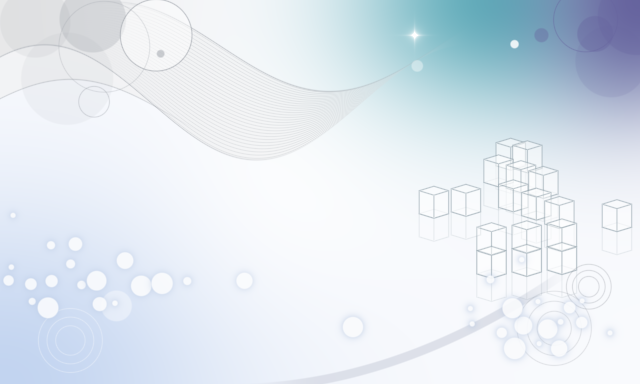
Write a Shadertoy shader that draws this background.

```glsl
// Pale abstract backdrop: teal and violet glows, a woven ribbon, discs,
// bubbles, wire cubes and a low sweep. Built from Gaussian washes, cosine
// curves, distance functions and jittered cells; the canvas width is 1.
const vec3 BASE = vec3(0.975, 0.98, 0.992);
const vec3 TEAL = vec3(0.38, 0.68, 0.73);
const vec3 VIOLET = vec3(0.40, 0.39, 0.62);
const vec3 LAVENDER = vec3(0.76, 0.83, 0.94);
const vec3 GREY = vec3(0.60, 0.62, 0.65);
const vec3 WIRE = vec3(0.52, 0.59, 0.63);
const vec3 SWEEP = vec3(0.84, 0.855, 0.895);
const vec3 WHITE = vec3(1.0);
const float HAIRLINE = 0.0006;
const float THREADS = 28.0;
const vec3 CUBE = vec3(0.023, 0.036, 0.007); // half width, height, slant
// Rows of cubes: first centre, then step to the next
const vec4 ROWS[7] = vec4[7](
  vec4(0.798, 0.359, 0.026, -0.004), vec4(0.779, 0.333, 0.035, -0.009),
  vec4(0.802, 0.294, 0.036, -0.013), vec4(0.768, 0.227, 0.055, 0.003),
  vec4(0.768, 0.190, 0.055, 0.003), vec4(0.678, 0.284, 0.050, 0.003),
  vec4(0.964, 0.263, 0.0, 0.0));
const int ROW_LENGTH[7] = int[7](2, 3, 3, 3, 3, 2, 1);

float pixel; // one pixel in canvas units
vec2 p;      // current point
vec3 col;    // colour so far

void paint(vec3 ink, float alpha) { col = mix(col, ink, alpha); }
float fill(float d) { return 1.0 - smoothstep(-pixel, pixel, d); }
float stroke(float d) { return fill(abs(d) - HAIRLINE); }
float fade(float a, float b) { return 1.0 - smoothstep(a, b, p.x); }
float glow(vec2 q, vec2 c, vec2 size) {
  q = (q - c) / size;
  return exp(-dot(q, q));
}
float segment(vec2 q, vec2 a, vec2 b) {
  vec2 ab = b - a;
  return length(q - a - ab * clamp(dot(q - a, ab) / dot(ab, ab), 0.0, 1.0));
}
vec3 hash3(vec2 v) {
  vec3 q = fract(v.xyx * vec3(0.1031, 0.1030, 0.0973));
  q += dot(q, q.yxz + 33.33);
  return fract((q.xxy + q.yzz) * q.zyx);
}
void disc(float x, float y, float r, vec3 ink, float alpha) {
  paint(ink, alpha * fill(length(p - vec2(x, y)) - r));
}
void rings(float x, float y, float r, int count, vec3 ink, float alpha) {
  for (int i = 0; i < count; i++)
    paint(ink, alpha * stroke(length(p - vec2(x, y)) - r * (1.0 - 0.27 * float(i))));
}

// Haloed white bubbles, one per jittered cell of a cluster
void bubbles(vec2 c, vec2 size, float cell, float halo) {
  for (int k = 0; k < 9; k++) {
    vec2 id = floor(p / cell) + vec2(k % 3 - 1, k / 3 - 1);
    vec3 h = hash3(id + 17.0);
    vec2 centre = (id + 0.2 + 0.6 * h.xy) * cell;
    float present = step(fract(h.z * 7.31), 1.1 * glow(centre, c, size));
    float d = length(p - centre) - mix(0.004, 0.017, h.z * h.z);
    float shade = exp(-max(d, 0.0) / 0.005) * (1.0 - smoothstep(0.0, 0.6 * cell, d));
    paint(LAVENDER * 0.93, present * halo * shade);
    paint(WHITE, present * 0.82 * fill(d));
  }
}

// Mirror-symmetric wire cube seen from above
void cube(vec2 c, float alpha) {
  float w = CUBE.x, h = CUBE.y, s = CUBE.z;
  vec2 q = vec2(abs(p.x - c.x), p.y - c.y), side = vec2(w, s), base = vec2(0, -h);
  float body = max(q.x - w, abs(q.y) - 0.5 * h - s * (1.0 - q.x / w));
  if (body > 0.01) return;
  paint(WHITE, 0.5 * alpha * fill(body));
  q.y -= 0.5 * h - s;
  float d = min(segment(q, vec2(0), side), segment(q, side, vec2(0, 2.0 * s)));
  d = min(d, min(segment(q, vec2(0), base), segment(q, side, side + base)));
  paint(WIRE, 0.65 * alpha * stroke(min(d, segment(q, side + base, base))));
}

// Threads woven between two cosine curves, with a fold at the left
void ribbon() {
  float low = p.y - 0.44 - 0.09 * cos(9.5 * (p.x - 0.07));
  float high = p.y - 0.527 - 0.07 * cos(9.3 * (p.x - 0.177));
  float tail = p.y - 0.415 - 0.061 * cos(9.5 * (p.x - 0.11));
  float ends = fade(0.48, 0.74) * smoothstep(0.12, 0.32, p.x);
  paint(vec3(0.89), 0.75 * fill(-low) * exp(-p.x * p.x / 0.07));
  paint(vec3(0.94), 0.6 * fill(-tail) * fill(low) * fade(0.2, 0.32));
  float gap = max(low - high, 0.001), inside = fill(-low) * fill(high) * ends;
  paint(vec3(0.94), 0.45 * inside);
  float thread = (fract(low / gap * THREADS) - 0.5) * gap / THREADS;
  paint(GREY, 0.22 * inside * stroke(thread));
  paint(GREY, 0.55 * stroke(low * 0.85) * fade(0.2, 0.6));
  paint(GREY, 0.55 * stroke(high * 0.85) * ends);
  paint(GREY, 0.45 * stroke(tail * 0.9) * fade(0.2, 0.33));
}

void mainImage(out vec4 fragColor, in vec2 fragCoord) {
  pixel = 1.0 / iResolution.x;
  p = fragCoord * pixel;
  // Colour washes
  col = mix(BASE, LAVENDER, glow(p, vec2(0), vec2(0.38, 0.28)));
  paint(WHITE, 0.7 * glow(p, vec2(0.46, 0.34), vec2(0.2, 0.25)));
  paint(TEAL, glow(p, vec2(0.77, 0.6), vec2(0.217, 0.17)));
  paint(VIOLET, glow(p, vec2(1.0, 0.6), vec2(0.15, 0.17)));
  ribbon();
  // Upper discs and rings
  disc(0.145, 0.57, 0.052, GREY, 0.28);
  disc(0.055, 0.565, 0.055, GREY, 0.12);
  disc(0.105, 0.477, 0.072, GREY, 0.09);
  disc(0.244, 0.545, 0.056, WHITE, 0.45);
  rings(0.244, 0.545, 0.056, 1, GREY, 0.7);
  rings(0.163, 0.527, 0.071, 1, GREY, 0.3);
  rings(0.147, 0.441, 0.024, 1, GREY, 0.4);
  disc(0.251, 0.516, 0.006, GREY, 0.5);
  disc(0.93, 0.547, 0.028, VIOLET, 0.4);
  disc(0.955, 0.504, 0.056, VIOLET, 0.14);
  disc(0.995, 0.575, 0.061, VIOLET, 0.3);
  disc(0.846, 0.545, 0.011, VIOLET, 0.4);
  rings(0.915, 0.569, 0.05, 1, VIOLET, 0.5);
  disc(0.804, 0.531, 0.0065, WHITE, 0.85);
  disc(0.652, 0.497, 0.009, WHITE, 0.4);
  // Sparkle
  vec2 s = abs(p - vec2(0.648, 0.545));
  float rays = exp(-s.x / 0.0015 - s.y / 0.009) + exp(-s.y / 0.0015 - s.x / 0.009);
  paint(WHITE, min(1.0, rays + exp(-length(s) / 0.006)));
  // Low sweep
  float run = max(p.x - 0.36, 0.0);
  float sweep = (p.y - 0.66 * run * run + 0.007) / sqrt(1.0 + 1.74 * run * run);
  paint(SWEEP, 0.8 * smoothstep(0.36, 0.5, p.x) * fade(0.8, 0.9) * fill(abs(sweep) - 0.007));
  // Cubes over faint reflections
  for (int k = 0; k < 7; k++)
    for (int i = 0; i < ROW_LENGTH[k]; i++) {
      vec2 c = ROWS[k].xy + float(i) * ROWS[k].zw;
      cube(c - vec2(0, CUBE.y), 0.3);
      cube(c, 1.0);
    }
  // Lower rings and bubbles
  rings(0.92, 0.152, 0.035, 3, GREY, 0.4);
  rings(0.866, 0.087, 0.058, 3, GREY, 0.3);
  rings(0.11, 0.068, 0.05, 3, WHITE, 0.35);
  disc(0.182, 0.122, 0.024, WHITE, 0.4);
  bubbles(vec2(0.10, 0.163), vec2(0.13, 0.05), 0.034, 0.3);
  bubbles(vec2(0.81, 0.105), vec2(0.13, 0.05), 0.036, 0.4);
  fragColor = vec4(col, 1.0);
}
```
